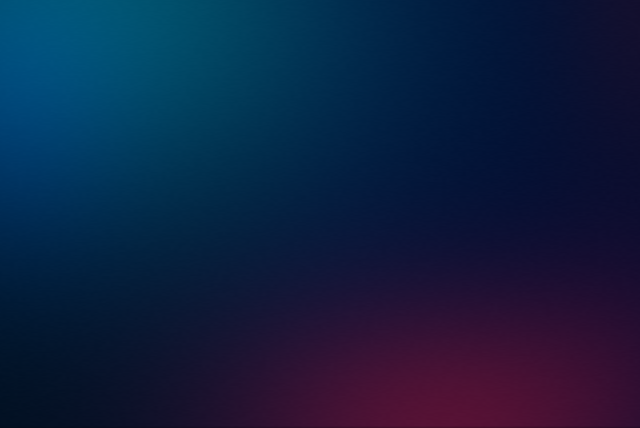
Give the GLSL for this background, as a WebGL 2 fragment shader.

```glsl
#version 300 es
precision highp float;
// Draws a dark navy backdrop with soft teal, blue and crimson glows and faint grain.
uniform vec2 u_resolution;
out vec4 fragColor;

float hash(vec2 p) {
    p = fract(p * vec2(0.1031, 0.1137));
    p += dot(p, p.yx + 33.33);
    return fract((p.x + p.y) * p.x * 17.0);
}

float valueNoise(vec2 p) {
    vec2 cell = floor(p), f = smoothstep(0.0, 1.0, fract(p));
    return mix(mix(hash(cell), hash(cell + vec2(1, 0)), f.x),
               mix(hash(cell + vec2(0, 1)), hash(cell + vec2(1, 1)), f.x), f.y);
}

// Elliptical Gaussian falloff around a centre
float glow(vec2 uv, vec2 centre, vec2 spread) {
    vec2 d = (uv - centre) / spread;
    return exp(-dot(d, d));
}

void main() {
    vec2 uv = gl_FragCoord.xy / u_resolution;

    // Base: near-black teal at left, navy at right
    vec3 color = mix(vec3(0.0, 0.055, 0.12), vec3(0.005, 0.045, 0.185),
                     smoothstep(-0.05, 0.6, uv.x));

    // Teal and blue light from the upper left
    color += vec3(0.0, 0.285, 0.27) * glow(uv, vec2(0.12, 1.0), vec2(0.48, 0.54));
    color += vec3(0.0, 0.0, 0.14) * glow(uv, vec2(0.0, 0.75), vec2(0.22, 0.42));

    // Crimson light from below, with a plum tint along the right side
    color += vec3(0.33, 0.022, 0.018) * glow(uv, vec2(0.7, 0.0), vec2(0.36, 0.31));
    color += vec3(0.045, 0.0, 0.0) * glow(uv, vec2(1.0, 0.24), vec2(0.2, 0.25));
    color += vec3(0.07, 0.005, -0.015) * glow(uv, vec2(1.02, 1.0), vec2(0.15, 0.45));

    // Fine grain stretched sideways
    float grain = valueNoise(uv * vec2(160.0, 300.0)) - 0.5;
    color += 0.008 * grain;

    // Thin shade on the bottom edge
    color *= mix(0.8, 1.0, smoothstep(0.0, 0.006, uv.y));
    fragColor = vec4(clamp(color, 0.0, 1.0), 1.0);
}
```
